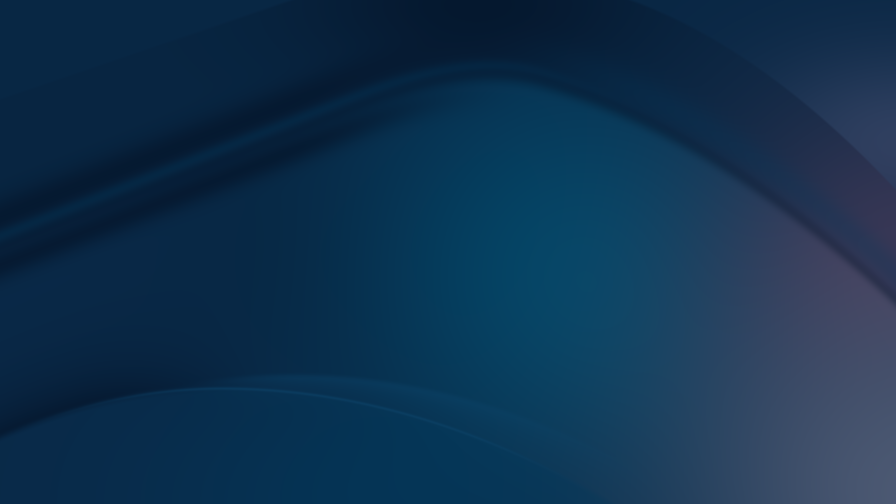
This background is drawn by a Shadertoy shader. Its source:

```glsl
const vec3 NAVY  = vec3(0.036, 0.160, 0.280);
const vec3 INK   = vec3(0.018, 0.085, 0.170);
const vec3 DUSK  = vec3(0.030, 0.145, 0.255);
const vec3 TEAL  = vec3(0.008, 0.275, 0.405);
const vec3 BLUE  = vec3(0.010, 0.220, 0.355);
const vec3 ROSE  = vec3(0.270, 0.235, 0.355);
const vec3 SLATE = vec3(0.300, 0.350, 0.450);
const vec3 HAZE  = vec3(0.170, 0.260, 0.390);
const vec3 SHEEN = vec3(0.050, 0.270, 0.420);

const float RIDGE_ROUNDNESS = 0.10;
const vec2 RIM_PEAK  = vec2(0.44, 0.229);
const vec2 FOLD_PEAK = vec2(0.58, 0.255);

// Soft elliptical light
float glow(vec2 p, vec2 centre, vec2 radius) {
    vec2 q = (p - centre) / radius;
    return exp(-dot(q, q));
}

// Soft stripe around a signed height
float stripe(float d, float offset, float width) {
    float q = (d - offset) / width;
    return exp(-q * q);
}

float smoothMin(float a, float b, float k) {
    float h = max(k - abs(a - b), 0.0) / k;
    return min(a, b) - 0.25 * h * h * k;
}

// Heights of the curves across the canvas
float ridgeHeight(float x) {
    float d = x - 1.25;
    return smoothMin(0.514 + 0.392 * x, 0.773 - d * (0.45 + 0.46 * d), RIDGE_ROUNDNESS);
}

float outerHeight(float x) {
    float d = max(x - 1.25, 0.0);
    return min(0.803 + 0.34 * x, 1.0 + 0.36 * max(1.25 - x, 0.0) - d * (0.36 + 0.67 * d));
}

float rimHeight(float x) {
    float d = x - RIM_PEAK.x;
    return RIM_PEAK.y - (d < 0.0 ? 0.50 : 0.38) * d * d;
}

float foldHeight(float x) {
    float d = x - FOLD_PEAK.x;
    return FOLD_PEAK.y - 0.40 * d * d;
}

void mainImage(out vec4 fragColor, in vec2 fragCoord) {
    vec2 p = fragCoord / iResolution.y;
    float pixel = 1.0 / iResolution.y;
    float ridge = p.y - ridgeHeight(p.x);
    float outer = p.y - outerHeight(p.x);
    float rim = p.y - rimHeight(p.x);
    float fold = p.y - foldHeight(p.x);
    float leftSide = 1.0 - smoothstep(0.55, 1.05, p.x);
    float rightSide = smoothstep(0.95, 1.35, p.x);

    // Main surface and its coloured lights
    float rose = glow(p, vec2(1.80, 0.48), vec2(0.38, 0.36));
    vec3 color = mix(NAVY, DUSK, glow(p, vec2(0.58, 0.50), vec2(0.25, 0.30)));
    color = mix(color, TEAL, glow(p, vec2(1.16, 0.46), vec2(0.43, 0.42)));
    color = mix(color, ROSE, rose);
    color = mix(color, SLATE, glow(p, vec2(1.85, 0.02), vec2(0.50, 0.42)));

    // Band above the ridge
    vec3 band = mix(DUSK, INK, 0.85 * glow(p, vec2(0.95, 0.99), vec2(0.34, 0.16)));
    band = mix(band, ROSE, 0.8 * rose);
    band = mix(band, BLUE, 0.25 * rightSide * stripe(ridge, 0.05, 0.04));
    color = mix(color, band, smoothstep(-0.012, 0.012, ridge));

    // Shadows and sheen along the ridge
    color = mix(color, INK, 0.75 * leftSide * stripe(ridge, 0.055, 0.040));
    color = mix(color, INK, 0.75 * leftSide * stripe(ridge, -0.040, 0.032));
    color = mix(color, INK, 0.35 * stripe(ridge, -0.004, 0.014));
    color = mix(color, BLUE, 0.30 * (1.0 - rightSide) * stripe(ridge, 0.018, 0.013));

    // Sky outside the large arc
    vec3 sky = mix(DUSK, NAVY, 0.6);
    sky = mix(sky, HAZE, glow(p, vec2(1.80, 0.72), vec2(0.30, 0.17)));
    sky = mix(sky, ROSE, 0.35 * rose);
    color = mix(color, sky, 0.9 * smoothstep(-2.0 * pixel, 2.0 * pixel, outer));

    // Shadow over the lower sheet
    float shadowFade = 1.0 - smoothstep(0.15, 0.60, p.x);
    float above = smoothstep(-0.012, 0.012, rim) * exp(-max(rim, 0.0) / 0.075);
    color = mix(color, INK, 0.85 * shadowFade * above);

    // Lower sheet with its folded edge
    float sheet = 1.0 - smoothstep(-0.008, 0.008, rim);
    color = mix(color, BLUE, 0.65 * sheet * glow(p, vec2(0.78, 0.00), vec2(0.50, 0.30)));
    float foldFade = smoothstep(0.33, 0.60, p.x) * (1.0 - smoothstep(0.85, 1.35, p.x));
    float lip = smoothstep(-0.008, 0.008, -fold) * exp(-max(-fold, 0.0) / 0.025);
    color = mix(color, SHEEN, 0.50 * foldFade * lip);

    // Fine light on the rim
    float rimFade = smoothstep(0.0, 0.50, p.x) * (1.0 - smoothstep(0.85, 1.20, p.x));
    color = mix(color, SHEEN, 0.50 * rimFade * stripe(rim, 0.0, max(0.003, pixel)));

    fragColor = vec4(color, 1.0);
}
```
